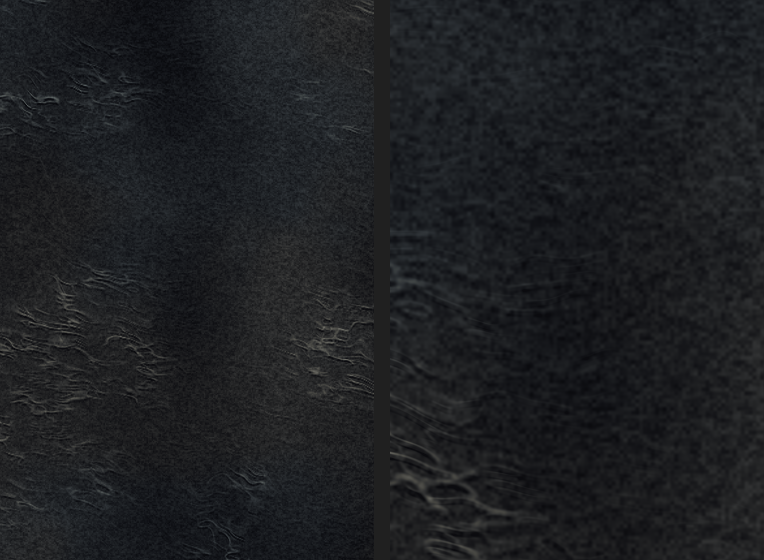
Left, the full canvas; right, a detail of the centre.
Give the GLSL for this texture, as a Shadertoy shader.

```glsl
// Worn black leather: cloudy dark tone, fine pebbled grain and patches of pale creases.

float hash(vec2 cell) {
    uvec2 u = uvec2(ivec2(cell)) * uvec2(1597334673u, 3812015801u);
    uint h = (u.x ^ u.y) * 1597334673u;
    h = (h ^ (h >> 15)) * 2246822519u;
    h ^= h >> 13;
    return float(h >> 8) / 16777216.0;
}

float noise(vec2 p) {
    vec2 cell = floor(p);
    vec2 f = fract(p);
    f = f * f * (3.0 - 2.0 * f);
    float low = mix(hash(cell), hash(cell + vec2(1, 0)), f.x);
    float high = mix(hash(cell + vec2(0, 1)), hash(cell + vec2(1, 1)), f.x);
    return mix(low, high, f.y);
}

float fbm(vec2 p) {
    float sum = 0.0;
    float weight = 0.533;
    for (int i = 0; i < 4; i++) {
        sum += weight * noise(p);
        p = mat2(1.6, 1.2, -1.2, 1.6) * p + 17.3;
        weight *= 0.5;
    }
    return sum;
}

// Thin bright threads along the middle level of a stretched noise
float threads(vec2 p, float sharpness) {
    float ridge = 1.0 - abs(2.0 * noise(p) - 1.0);
    return smoothstep(sharpness, 1.0, ridge);
}

// Wavy crease network, mostly level and falling to the right
float creases(vec2 p) {
    vec2 q = p + 0.09 * vec2(fbm(p * 6.0 + 31.0), fbm(p * 5.0 + 7.0));
    q.y += 0.22 * q.x + 0.006 * noise(p * 45.0);
    float coarse = threads(q * vec2(30.0, 105.0), 0.68);
    float fine = threads(q * vec2(48.0, 165.0) + 40.0, 0.62);
    float breaks = smoothstep(0.25, 0.7, noise(q * vec2(26.0, 60.0) + 90.0));
    return (0.75 * coarse + 0.45 * fine) * breaks;
}

void mainImage(out vec4 fragColor, in vec2 fragCoord) {
    vec2 p = fragCoord / iResolution.y;
    float aspect = iResolution.x / iResolution.y;
    float across = p.x / aspect;

    // Broad cloudy shading with a dark spine down the middle
    float cloud = fbm(p * vec2(4.0, 3.2) + 11.0);
    float spineShift = 0.14 * (noise(p * vec2(2.0, 5.0) + 3.0) - 0.5);
    float spine = exp(-pow((across - 0.5 + spineShift) / 0.15, 2.0));
    float tone = 0.108 + 0.13 * (cloud - 0.5);
    tone -= 0.030 * spine * smoothstep(0.0, 0.45, p.y);
    tone += 0.010 * smoothstep(0.3, 0.0, abs(across - 0.85));

    // Pebbled grain, slightly stretched sideways
    vec2 bent = p + 0.02 * fbm(p * 9.0);
    float pebble = noise(bent * vec2(200.0, 290.0)) - 0.5;
    float speck = noise(p * 430.0 + 60.0) - 0.5;
    tone += (0.055 * pebble + 0.065 * speck) * (0.45 + 5.0 * tone);

    // Creases gather in irregular patches, each lit above and shaded below
    float patches = fbm(p * vec2(5.0, 8.5) + vec2(52.0, 23.0));
    float gather = smoothstep(0.46, 0.74, patches) * (1.0 - 0.6 * spine);
    float lit = creases(p);
    float shade = creases(p + vec2(0.0, 0.0035));
    tone += (0.03 + 0.20 * gather) * (lit - 0.5 * shade);
    tone += 0.012 * gather;

    // One long faint scar on the left, bowing down to the right
    float scarX = 0.02 + 0.5 * pow(max(0.88 - p.y, 0.0), 1.3) + 0.006 * noise(p * 14.0);
    float scar = smoothstep(0.0025, 0.0, abs(p.x - scarX));
    scar *= smoothstep(0.56, 0.62, p.y) * smoothstep(0.88, 0.82, p.y);
    tone += 0.022 * scar;

    // Cool black in the shade, greyer on the raised creases
    tone = max(tone, 0.045);
    float blueness = smoothstep(0.4, 0.65, fbm(p * 2.7 + 71.0));
    vec3 neutral = vec3(0.985, 1.0, 1.02);
    vec3 blueBlack = vec3(0.90, 1.0, 1.10);
    vec3 color = tone * mix(neutral, blueBlack, blueness);
    color.b += 0.011 * smoothstep(0.16, 0.06, tone);
    color *= mix(vec3(1.0), vec3(1.03, 1.01, 0.93), smoothstep(0.16, 0.28, tone));
    fragColor = vec4(color, 1.0);
}
```
